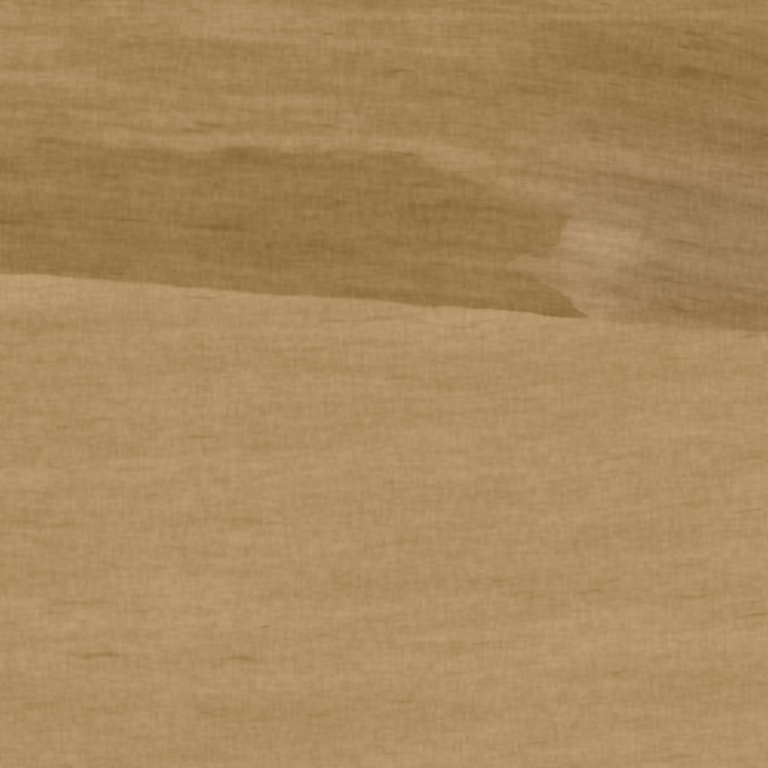
Give the GLSL for this texture, as a WebGL 1 fragment shader.

```glsl
precision highp float;

uniform vec2 u_resolution;

const vec3 SAPWOOD = vec3(0.702, 0.582, 0.411);
const vec3 HEARTWOOD = vec3(0.583, 0.463, 0.283);
const vec3 GREY_SHIFT = vec3(-0.012, -0.002, 0.022);

const float SEAM_HEIGHT = 0.645;
const float SEAM_SLOPE = -0.078;
const float TONGUE_TOP = 0.802;
const float TONGUE_TIP = 0.735;
const float NOTCH_HEIGHT = 0.655;
const float NOTCH_DEPTH = 0.065;

const float MOTTLE_STRENGTH = 0.52;
const float STREAK_STRENGTH = 0.85;
const float FIBRE_STRENGTH = 0.50;
const float WEAVE_STRENGTH = 0.25;
const float SPECKLE_STRENGTH = 0.20;
const float DASH_STRENGTH = 0.42;

float hash(vec2 p) {
  vec3 q = fract(vec3(p.xyx) * 0.1031);
  q += dot(q, q.yzx + 33.33);
  return fract((q.x + q.y) * q.z);
}

float noise(vec2 p) {
  vec2 cell = floor(p);
  vec2 f = fract(p);
  f = f * f * (3.0 - 2.0 * f);
  float low = mix(hash(cell), hash(cell + vec2(1.0, 0.0)), f.x);
  float high = mix(hash(cell + vec2(0.0, 1.0)), hash(cell + 1.0), f.x);
  return mix(low, high, f.y);
}

// Layered noise centred on zero
float fbm(vec2 p) {
  float sum = 0.0;
  float gain = 0.5;
  for (int i = 0; i < 4; i++) {
    sum += gain * (noise(p) - 0.5);
    p = p * 2.03 + vec2(17.3, 9.1);
    gain *= 0.5;
  }
  return sum;
}

float bell(float x, float width) {
  x /= width;
  return exp(-x * x);
}

// Short tapered pores, one at most in each grid cell
float poreDashes(vec2 p) {
  float sum = 0.0;
  for (int i = 0; i < 3; i++) {
    float layer = float(i);
    vec2 grid = p * vec2(5.0 + 3.0 * layer, 30.0 + 14.0 * layer) + layer * 7.37;
    vec2 cell = floor(grid);
    vec2 centre = 0.5 + 0.3 * (vec2(hash(cell + 3.1), hash(cell + 8.7)) - 0.5);
    vec2 d = fract(grid) - centre;
    float reach = mix(0.12, 0.34, hash(cell + 21.4));
    float taper = 1.0 - smoothstep(0.2, 1.0, abs(d.x) / reach);
    float wobble = 0.25 * (noise(grid * vec2(9.0, 1.0)) - 0.5);
    float present = step(0.89, hash(cell + 40.9)) * mix(0.3, 1.0, hash(cell + 55.2));
    sum += present * taper * bell(d.y + wobble, 0.12);
  }
  return sum;
}

void main() {
  vec2 uv = gl_FragCoord.xy / u_resolution;
  float ragged = fbm(uv * vec2(22.0, 60.0));
  float wave = fbm(uv * vec2(4.0, 9.0) + 4.0);

  // Seam between pale lower wood and figured upper wood
  float aboveSeam = uv.y - (SEAM_HEIGHT + SEAM_SLOPE * uv.x) + 0.009 * ragged;
  float seamBlur = mix(0.003, 0.025, smoothstep(0.74, 0.86, uv.x));
  float upper = smoothstep(-seamBlur, seamBlur, aboveSeam);

  // Dark tongue with a notched right end
  float top = TONGUE_TOP - 0.075 * smoothstep(0.5, 0.72, uv.x) + 0.025 * wave + 0.03 * ragged;
  float topBlur = mix(0.035, 0.008, smoothstep(0.05, 0.25, uv.x));
  float tip = TONGUE_TIP - NOTCH_DEPTH * bell(uv.y - NOTCH_HEIGHT, 0.022)
    + 0.025 * bell(uv.y - 0.588, 0.015) + 0.05 * ragged;
  float tongue = upper * smoothstep(-topBlur, topBlur, top - uv.y)
    * smoothstep(-0.005, 0.005, tip - uv.x);

  // Grain coordinates bend gently with the wood
  float upperBend = uv.y + 0.05 * uv.x + 0.05 * uv.x * smoothstep(0.6, 1.1, uv.x);
  float lowerBend = uv.y + 0.03 * uv.x - 0.08 * uv.x * uv.x;
  float bend = mix(lowerBend, upperBend, step(0.0, aboveSeam));
  vec2 grain = vec2(uv.x, bend + 0.008 * wave);
  float mottle = fbm(grain * vec2(3.5, 16.0) + 11.0);
  float streak = fbm(grain * vec2(5.0, 62.0) + 27.0);
  float fibre = fbm(grain * vec2(22.0, 125.0) + 63.0);

  // Broad tones of the upper wood
  float rightShade = smoothstep(0.25, 1.0, uv.x);
  float upperTone = 0.45 + 0.32 * rightShade;
  upperTone += 0.28 * rightShade * bell(uv.y - 0.92, 0.045);
  float paleLine = TONGUE_TOP + 0.016 - 0.065 * smoothstep(0.5, 0.75, uv.x) + 0.02 * wave + 0.03 * ragged;
  float paleSpan = smoothstep(0.03, 0.25, uv.x) * (1.0 - smoothstep(0.68, 0.85, uv.x));
  upperTone -= 0.26 * paleSpan * bell(uv.y - paleLine, 0.018);
  upperTone -= 0.35 * bell(uv.y - 0.978 + 0.01 * wave, 0.006) * smoothstep(-0.05, 0.2, streak + 0.1);
  float patchCore = bell(uv.x - 0.765 + 0.08 * wave + 0.12 * ragged, 0.06) * bell(uv.y - 0.65, 0.09);
  upperTone -= 0.55 * patchCore;
  upperTone = mix(upperTone, 0.90 + 0.12 * bell(aboveSeam, 0.02), tongue);

  // Mottling, streaks, pores and fine weave
  float lowerTone = 0.10 + 0.10 * bell(uv.y - 0.5, 0.10) - 0.10 * bell(aboveSeam, 0.02);
  float tone = mix(lowerTone, upperTone, upper);
  tone += mottle * MOTTLE_STRENGTH;
  tone += streak * STREAK_STRENGTH * mix(0.45, mix(1.0, 0.75, tongue), upper);
  tone += fibre * FIBRE_STRENGTH * mix(0.75, 1.0, upper);
  tone += poreDashes(grain) * DASH_STRENGTH;
  float weave = noise(uv * vec2(250.0, 75.0)) + noise(uv * vec2(75.0, 250.0) + 31.0) - 1.0;
  tone += weave * WEAVE_STRENGTH;
  tone += (noise(uv * 210.0 + 5.0) - 0.5) * SPECKLE_STRENGTH;

  vec3 color = mix(SAPWOOD, HEARTWOOD, clamp(tone, -0.35, 1.5));
  float greyArea = upper * (1.0 - tongue) * smoothstep(0.62, 0.8, uv.x) * bell(uv.y - 0.69, 0.13);
  color += GREY_SHIFT * greyArea;
  gl_FragColor = vec4(color, 1.0);
}
```
